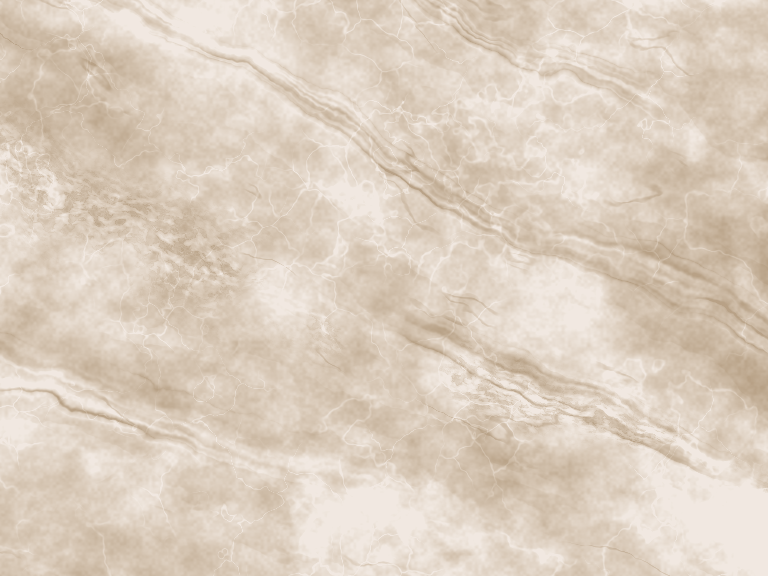
Give the GLSL for this texture, as a WebGL 1 fragment shader.

```glsl
precision highp float;
// Cream marble: slanting layered seams, soft clouds, pale fracture veins and fine grain.

uniform vec2 u_resolution;

float hash(vec2 p) {
  vec3 q = fract(p.xyx * 0.1031);
  q += dot(q, q.yzx + 33.33);
  return fract((q.x + q.y) * q.z);
}

float noise(vec2 p) {
  vec2 cell = floor(p), f = fract(p);
  f = f * f * (3.0 - 2.0 * f);
  float low = mix(hash(cell), hash(cell + vec2(1.0, 0.0)), f.x);
  float high = mix(hash(cell + vec2(0.0, 1.0)), hash(cell + vec2(1.0)), f.x);
  return mix(low, high, f.y);
}

float fbm(vec2 p) {
  float sum = 0.0, amplitude = 0.5;
  for (int i = 0; i < 5; i++) {
    sum += amplitude * noise(p);
    p = mat2(1.6, 1.2, -1.2, 1.6) * p + 17.3;
    amplitude *= 0.5;
  }
  return sum;
}

// Gap between the two nearest cell points: zero along fracture lines.
float fracture(vec2 p) {
  vec2 cell = floor(p);
  float nearest = 9.0, second = 9.0;
  for (int y = -1; y <= 1; y++) {
    for (int x = -1; x <= 1; x++) {
      vec2 id = cell + vec2(float(x), float(y));
      float d = length(id + vec2(hash(id), hash(id + 71.7)) - p);
      second = min(second, max(nearest, d));
      nearest = min(nearest, d);
    }
  }
  return second - nearest;
}

// Tone change of one seam: thin laminae between a crisp dark edge and a faint one.
float seam(float along, float across, float id) {
  float d = across - 0.33 - 0.36 * id;
  d -= 0.07 * (noise(vec2(along * 3.0 + 2.0, id * 9.0)) - 0.5);
  float width = mix(0.03, 0.12, noise(vec2(along * 2.4 + 4.0, id * 7.0 + 3.0)));
  float presence = smoothstep(0.15, 0.45, noise(vec2(along * 2.6 + 9.0, id * 13.0 + 5.0)));
  float depth = d / width;
  float inside = smoothstep(-0.003, 0.003, d) * (1.0 - smoothstep(0.6, 1.0, depth));
  float lamina = noise(vec2(along * 3.0, depth * 5.0 + id * 31.0))
               + 0.7 * noise(vec2(along * 6.0, depth * 12.0 + id * 47.0)) - 0.85;
  float edge = exp(-abs(d) / 0.0035) * noise(vec2(along * 16.0, id * 5.0));
  float farEdge = exp(-abs(d - width) / 0.003) * noise(vec2(along * 11.0, id * 3.0 + 8.0));
  float rim = exp(-abs(d + 0.011) / 0.006) * noise(vec2(along * 20.0, id * 6.0 + 2.0));
  return presence * (inside * (1.05 * lamina - 0.16) - 0.75 * edge - 0.5 * farEdge + 0.4 * rim);
}

void main() {
  vec2 p = gl_FragCoord.xy / u_resolution.y;

  // Flow coordinates: seams are steep at the top and flatten toward the bottom.
  float slope = mix(0.26, 0.54, smoothstep(0.35, 1.1, p.y + 0.45 * p.x));
  float along = dot(p, vec2(0.9, -0.43));
  float across = p.y + slope * p.x;
  across += 0.16 * (fbm(p * 2.3 + 3.1) - 0.5) + 0.05 * (fbm(p * 13.0) - 0.5);
  vec2 flow = vec2(along, across);

  // Broad clouds, mottling, rough surface and torn patches.
  float tone = 0.8;
  tone += 1.75 * (fbm(flow * vec2(2.0, 4.2) + 5.7) - 0.5);
  tone += 0.9 * (fbm(p * 6.0 + 21.0) - 0.5);
  float roughness = 0.5 + fbm(p * 4.0 + 52.0);
  tone += 0.9 * roughness * (fbm(p * vec2(24.0, 30.0) + 9.0) - 0.5);
  float torn = fbm(flow * vec2(3.5, 8.0) + 41.0) + 0.12 * (fbm(p * 28.0) - 0.5);
  tone += 0.18 * (smoothstep(0.475, 0.51, torn) - 0.5);

  // Tan wedge at the upper left.
  float wedge = (across - 0.95) / 0.08;
  tone -= 0.25 * exp(-wedge * wedge) * (1.0 - smoothstep(0.1, 0.6, p.x));

  for (int i = 0; i < 4; i++) {
    tone += seam(along, across, float(i));
  }

  // Granular crust gathered around the middle seam.
  float crustBand = (across - 0.68) / 0.08;
  float crust = exp(-crustBand * crustBand) * smoothstep(0.4, 0.58, fbm(p * 6.0 + 63.0));
  float granule = fbm(flow * vec2(65.0, 110.0));
  tone += crust * (1.5 * (granule - 0.5) - 0.3 * (1.0 - smoothstep(0.0, 0.06, abs(granule - 0.45))));

  // Wispy pale creases.
  float crease = abs(fbm(p * 8.0 + 14.0) - 0.5);
  float wisps = smoothstep(0.42, 0.62, fbm(p * 5.0 + 36.0));
  tone += wisps * (0.26 * (1.0 - smoothstep(0.0, 0.022, crease)) + 0.1 * exp(-crease * 25.0));

  // Thin, fairly straight fracture veins at two scales.
  vec2 bend = vec2(fbm(p * 9.0 + 8.0), fbm(p * 9.0 + 33.0)) - 0.5;
  for (int i = 0; i < 2; i++) {
    float scale = 6.0 + 8.0 * float(i);
    float gap = fracture(p * scale + bend * 1.8);
    float patches = smoothstep(0.46, 0.66, fbm(p * 7.0 + scale * 9.0));
    tone += 0.32 * patches * (1.0 - smoothstep(0.0, 0.005 * scale, gap));
  }

  // Broken dark hairlines following the flow.
  float contour = abs(fbm(flow * vec2(2.0, 6.0) + 87.0) - 0.5);
  float broken = smoothstep(0.5, 0.7, noise(p * 11.0 + 12.0));
  tone -= 0.4 * broken * (1.0 - smoothstep(0.002, 0.014, contour));

  // Fine stone grain.
  tone += 0.22 * (noise(p * 180.0) - 0.5) + 0.12 * (noise(p * 95.0 + 7.0) - 0.5);

  // Tan through sand to cream.
  tone = clamp(tone, -0.25, 1.15);
  vec3 sand = vec3(0.848, 0.786, 0.716);
  vec3 shade = mix(vec3(0.76, 0.68, 0.585), sand, min(tone / 0.55, 1.0));
  vec3 color = mix(shade, vec3(0.92, 0.88, 0.84), max((tone - 0.55) / 0.45, 0.0));
  gl_FragColor = vec4(color, 1.0);
}
```
